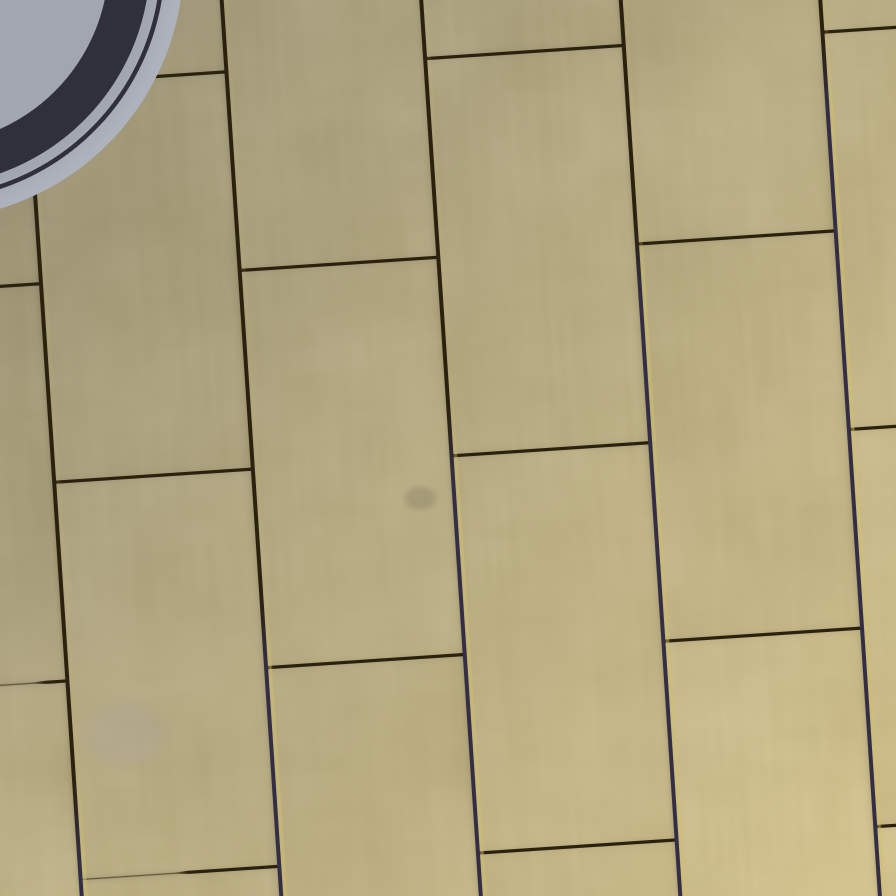
Write a WebGL 2 fragment shader that draws this texture.

```glsl
#version 300 es
precision highp float;
// Tall brass-coloured wall panels in a slightly tilted running bond, with a
// plain ringed disc in the upper left corner. Seams come from repeated
// distances in a tilted frame; value noise adds mottling, streaks and wear.

uniform vec2 u_resolution;
out vec4 fragColor;

#define PANEL vec2(0.2227, 0.4453)      // panel width and height
#define ORIGIN vec2(0.0247, 0.0970)     // first upright seam, first cross seam
#define TILT 0.0665                     // slope of both seam directions
#define UPRIGHT_WIDTH 0.0044
#define CROSS_WIDTH 0.0036
#define MOTTLE 0.035
#define DISC_CENTER vec2(-0.084, 1.0436)
#define DISC_RADIUS 0.289

const vec3 SHADED_BRASS = vec3(0.590, 0.565, 0.460);
const vec3 LIT_BRASS = vec3(0.825, 0.760, 0.555);
const vec3 BROWN_SEAM = vec3(0.17, 0.13, 0.06);
const vec3 BLUE_SEAM = vec3(0.20, 0.18, 0.27);
const vec3 YELLOW_FRINGE = vec3(0.84, 0.77, 0.42);
const vec3 DISC_PALE = vec3(0.63, 0.65, 0.69);
const vec3 DISC_DARK = vec3(0.19, 0.19, 0.24);

float hash(vec2 p) {
    p = fract(p * vec2(0.1031, 0.1137));
    p += dot(p, p.yx + 33.33);
    return fract((p.x + p.y) * p.x * 17.0);
}

float noise(vec2 p) {
    vec2 i = floor(p), f = fract(p);
    f = f * f * (3.0 - 2.0 * f);
    return mix(mix(hash(i), hash(i + vec2(1, 0)), f.x),
               mix(hash(i + vec2(0, 1)), hash(i + vec2(1, 1)), f.x), f.y);
}

float fbm(vec2 p) {
    float sum = 0.0, gain = 0.5;
    for (int i = 0; i < 4; i++) {
        sum += gain * noise(p);
        p = p * 2.03 + 17.1;
        gain *= 0.5;
    }
    return sum;
}

// Antialiased coverage of the region where the distance d is negative.
float cover(float d, float pixel) {
    return clamp(0.5 - d / pixel, 0.0, 1.0);
}

float band(float d, float width, float pixel) {
    return cover(abs(d) - 0.5 * width, pixel);
}

// Soft elliptical spot.
float spot(vec2 p, vec2 center, vec2 radius) {
    return 1.0 - smoothstep(0.5, 1.2, length((p - center) / radius));
}

vec3 brass(vec2 p, vec2 q, vec2 panelId) {
    float light = 0.08 + 0.50 * p.x + 0.40 * (1.0 - p.y);
    light += 0.12 * (1.0 - smoothstep(0.0, 0.35, length(p)));
    vec3 color = mix(SHADED_BRASS, LIT_BRASS, clamp(light, 0.0, 1.0));
    float wear = (fbm(q * 9.0 + 3.0 * panelId) - 0.47) * 2.0;
    wear += (noise(q * vec2(130.0, 9.0)) - 0.5) * 0.35;
    wear += (fbm(q * vec2(14.0, 60.0) + 40.0) - 0.47) * 0.4;
    color += MOTTLE * wear * vec3(1.0, 1.0, 1.15);
    color += 0.018 * (hash(panelId + 20.0) - 0.5);
    // A small stain and a faint cool smudge.
    color *= 1.0 - 0.11 * spot(p, vec2(0.469, 0.444), vec2(0.020, 0.015));
    vec3 smudge = vec3(-0.015, -0.010, 0.035);
    return color + smudge * spot(p, vec2(0.14, 0.18), vec2(0.05, 0.04));
}

vec3 disc(float r, float pixel) {
    float dark = band(r - 0.2285, 0.046, pixel);
    dark = max(dark, band(r - 0.2656, 0.005, pixel));
    vec3 pale = DISC_PALE + 0.05 * smoothstep(0.25, DISC_RADIUS, r);
    return mix(pale, DISC_DARK, dark);
}

void main() {
    float pixel = 1.0 / u_resolution.y;
    vec2 p = gl_FragCoord.xy * pixel;

    // Tilted frame: q.x runs across the columns, q.y down along them.
    float down = 1.0 - p.y;
    vec2 q = vec2(p.x - TILT * down, down + TILT * p.x) - ORIGIN;
    float column = floor(q.x / PANEL.x);
    vec2 cell = q / PANEL - vec2(0.0, 0.5 * mod(column, 2.0));
    vec2 toSeam = (fract(cell + 0.5) - 0.5) * PANEL;

    vec3 color = brass(p, q, vec2(column, floor(cell.y)));

    // Cross seams thin out where they are worn, at the lower left.
    float worn = 1.0 - smoothstep(-0.01, 0.01, p.x - 0.223 + 0.75 * p.y);
    float crossWidth = CROSS_WIDTH * mix(1.0, 0.4, worn);
    float crossSeam = band(toSeam.y, crossWidth, pixel) * mix(1.0, 0.55, worn);
    color *= 1.0 - 0.10 * exp(-abs(toSeam.y) / 0.003);
    color = mix(color, BROWN_SEAM, crossSeam);

    // Upright seams turn from brown to blue with a yellow edge on the right.
    float blue = smoothstep(-0.06, 0.06, p.x - p.y);
    float fringe = band(toSeam.x - 0.0045, 0.004, pixel * 2.0);
    color = mix(color, YELLOW_FRINGE, fringe * mix(0.12, 0.5, blue));
    color *= 1.0 - 0.12 * exp(-abs(toSeam.x + 0.002) / 0.003);
    float uprightSeam = band(toSeam.x, UPRIGHT_WIDTH, pixel);
    color = mix(color, mix(BROWN_SEAM, BLUE_SEAM, blue), uprightSeam);

    float r = length(p - DISC_CENTER);
    color = mix(color, disc(r, pixel), cover(r - DISC_RADIUS, pixel));
    fragColor = vec4(color, 1.0);
}
```
